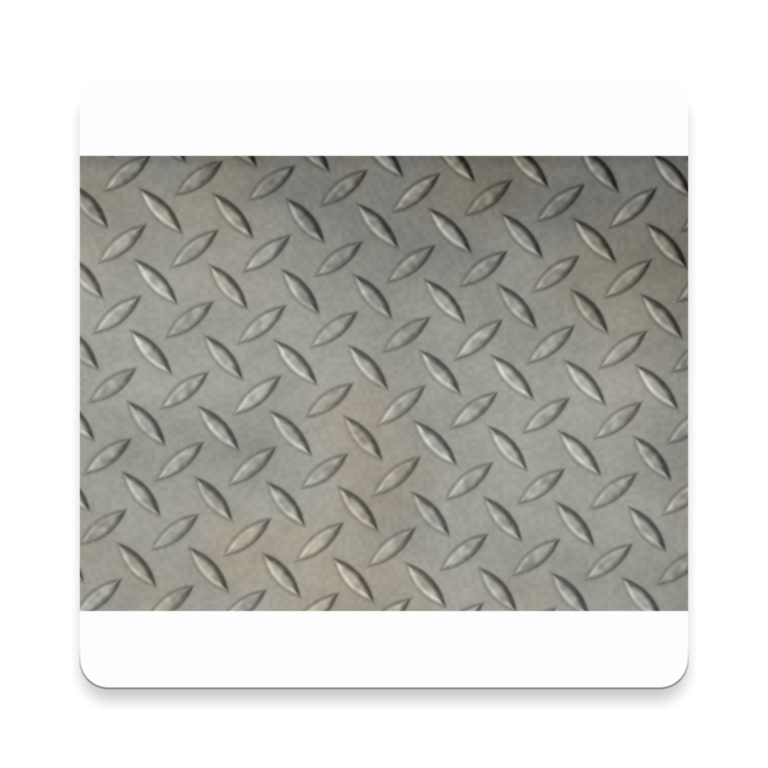
Write a Shadertoy shader that draws this texture.

```glsl
// Diamond tread plate: a slightly tilted lattice of raised lenses in two
// alternating directions, lit from the left, set as a band in a white rounded
// card with a soft shadow. Relief comes from distances, wear from wrapped noise.

const vec2 STEP_ACROSS = vec2(0.0941, -0.0065);
const vec2 STEP_DOWN = vec2(-0.0063, -0.0922);
const vec2 FIRST_STUD = vec2(0.1654, 0.7747);
const vec2 TO_LIGHT = vec2(-0.95, -0.31);
const vec3 STEEL_TINT = vec3(1.0, 0.997, 0.95);
const vec3 STAIN_TINT = vec3(1.02, 0.985, 0.90);

float hash(vec2 cell) {
    vec3 q = fract(cell.xyx * 0.1031);
    q += dot(q, q.yzx + 33.33);
    return fract((q.x + q.y) * q.z);
}

// Value noise on the unit square that wraps after 'cells' cells
float noise(vec2 uv, vec2 cells) {
    vec2 p = uv * cells, i = floor(p), f = fract(p);
    f = f * f * (3.0 - 2.0 * f);
    vec2 lo = mod(i, cells), hi = mod(i + 1.0, cells);
    return mix(mix(hash(lo), hash(vec2(hi.x, lo.y)), f.x),
               mix(hash(vec2(lo.x, hi.y)), hash(hi), f.x), f.y);
}

float fbm(vec2 uv, float cells) {
    float sum = 0.0, weight = 0.5;
    for (int i = 0; i < 4; i++) {
        sum += weight * noise(uv, vec2(cells));
        cells *= 2.0;
        weight *= 0.5;
    }
    return sum / 0.9375;
}

float roundBox(vec2 p, vec2 halfSize, float radius) {
    vec2 q = abs(p) - halfSize + radius;
    return length(max(q, 0.0)) + min(max(q.x, q.y), 0.0) - radius;
}

// Pointed lens lying along x
float lens(vec2 p, float halfLength, float halfWidth) {
    float radius = (halfLength * halfLength + halfWidth * halfWidth) / (2.0 * halfWidth);
    return length(vec2(p.x, abs(p.y) + radius - halfWidth)) - radius;
}

// Nearest stud of one direction: x = distance, y = random value of that stud
vec2 stud(vec2 p, vec2 origin, float angle) {
    mat2 lattice = mat2(STEP_ACROSS, STEP_DOWN);
    vec2 q = inverse(lattice) * (p - origin);
    vec2 id = round(q);
    vec2 local = lattice * (q - id);
    float seed = hash(id + 40.0 + 17.0 * angle);
    angle += 0.08 * (seed - 0.5);
    float c = cos(angle), s = sin(angle);
    local = vec2(c * local.x + s * local.y, c * local.y - s * local.x);
    return vec2(lens(local, 0.035 + 0.003 * seed, 0.0102), seed);
}

vec2 nearestStud(vec2 p) {
    vec2 rising = stud(p, FIRST_STUD, 0.67);
    vec2 falling = stud(p, FIRST_STUD + 0.5 * (STEP_ACROSS + STEP_DOWN), -0.84);
    return rising.x < falling.x ? rising : falling;
}

float relief(vec2 p) {
    return smoothstep(0.002, -0.007, nearestStud(p).x);
}

vec3 treadPlate(vec2 p) {
    // Broad light falloff towards the top and right
    float tone = 0.615 - 0.15 * smoothstep(0.5, 0.86, p.y + 0.25 * (p.x - 0.5));
    tone -= 0.05 * smoothstep(0.775, 0.797, p.y) + 0.04 * smoothstep(0.8, 0.9, p.x);

    // Mottling and fine grain
    float mottle = fbm(p, 12.0);
    float grain = noise(p, vec2(190.0));
    tone += 0.12 * (mottle - 0.5) + 0.045 * (grain - 0.5);

    // Stud flanks, worn crests and grimy outlines
    vec2 s = nearestStud(p);
    float body = smoothstep(0.001, -0.005, s.x);
    vec2 shift = 0.002 * TO_LIGHT;
    float slope = relief(p - shift) - relief(p + shift);
    tone += slope * (slope > 0.0 ? 0.20 + 0.12 * s.y : 0.36);
    tone += body * (0.02 + 0.07 * (s.y - 0.5) + 0.16 * (noise(p, vec2(110.0)) - 0.5));
    tone -= (0.10 + 0.06 * mottle) * exp(-pow(s.x / 0.0026, 2.0));

    float stain = smoothstep(0.5, 0.75, fbm(p + 0.37, 6.0));
    return tone * mix(STEEL_TINT, STAIN_TINT, stain);
}

void mainImage(out vec4 fragColor, in vec2 fragCoord) {
    vec2 uv = fragCoord / iResolution.xy;
    float pixel = 1.0 / min(iResolution.x, iResolution.y);
    vec2 p = uv - 0.5;

    // Soft shadow below the card
    float shadow = roundBox(p + vec2(0.0, 0.018), vec2(0.391), 0.037);
    vec3 color = vec3(1.0 - 0.22 * smoothstep(0.02, -0.016, shadow));

    // White card with a darker lower rim
    float card = roundBox(p, vec2(0.396), 0.037);
    float cardMask = smoothstep(pixel, -pixel, card);
    color = mix(color, vec3(0.992), cardMask);
    color -= 0.32 * smoothstep(0.0025, 0.0, abs(card)) * smoothstep(-0.34, -0.39, p.y);

    // Metal band across the card
    float band = abs(p.y - 0.0007) - 0.2963;
    float bandMask = cardMask * smoothstep(pixel, -pixel, band);
    color = mix(color, treadPlate(uv), bandMask);

    fragColor = vec4(clamp(color, 0.0, 1.0), 1.0);
}
```
